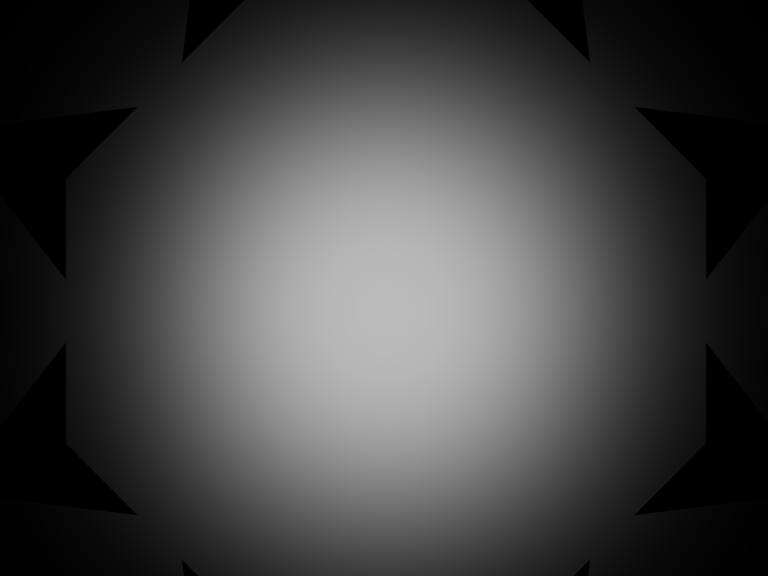
This background is drawn by a Shadertoy shader. Its source:

```glsl
// Soft grey glow seen through an octagonal iris with eight black corner darts.

// Lengths are in canvas heights unless noted.
const vec2  CENTER       = vec2(0.5026, 0.4600); // fraction of the canvas
const vec2  GLOW_SCALE   = vec2(1.015, 0.975);   // slightly tall glow
const float GLOW_RADIUS  = 0.4253;
const float GLOW_POWER   = 2.75;
const float GLOW_PEAK    = 0.73;
const float APOTHEM      = 0.5556;               // centre to octagon side
const float GAP          = 0.0545;               // half opening on each side
const float WEDGE_SLOPE  = 1.28;                 // widening of the openings
const float FOLD_ANGLE   = 0.392699;             // half of an octagon sector

// Fold the plane into one half sector: x is outward, y runs along the side.
vec2 foldOctagon(vec2 p) {
    p = abs(p);
    p = vec2(max(p.x, p.y), min(p.x, p.y));
    vec2 mirrorNormal = vec2(-sin(FOLD_ANGLE), cos(FOLD_ANGLE));
    p -= 2.0 * max(dot(p, mirrorNormal), 0.0) * mirrorNormal;
    return abs(p);
}

// Signed distance bound to the darts, negative inside.
float dartDistance(vec2 p) {
    vec2 q = foldOctagon(p);
    float outward = q.x - APOTHEM;
    float wedge = (GAP + WEDGE_SLOPE * outward - q.y)
                / length(vec2(1.0, WEDGE_SLOPE));
    return max(-outward, wedge);
}

float glow(vec2 p) {
    float radius = length(p * GLOW_SCALE) / GLOW_RADIUS;
    return GLOW_PEAK * exp(-pow(radius, GLOW_POWER));
}

void mainImage(out vec4 fragColor, in vec2 fragCoord) {
    vec2 p = (fragCoord - CENTER * iResolution.xy) / iResolution.y;
    float edge = 0.75 / iResolution.y;

    // Darts hide the glow outside the octagon.
    float visible = smoothstep(-edge, edge, dartDistance(p));
    fragColor = vec4(vec3(glow(p) * visible), 1.0);
}
```
